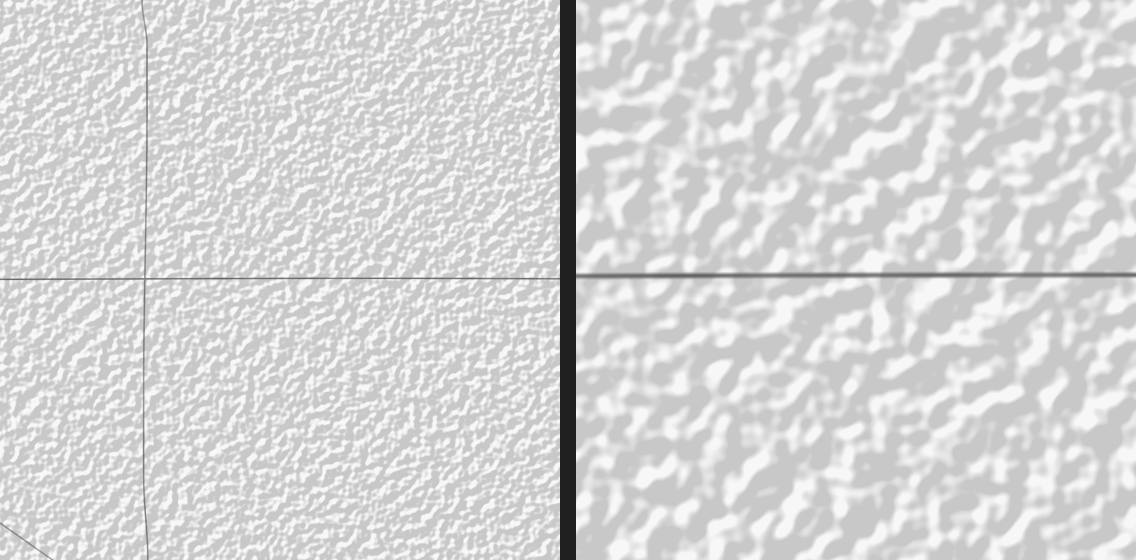
Left, the full canvas; right, a detail of the centre.
A Shadertoy shader for this texture:

```glsl
// Pale embossed plaster: gradient noise is used as a height field, lit from
// the upper left and clipped so hollows become flat grey and slopes turn white.
// Thin dark seams divide the sheet: one across, one upright, one in the corner.

#define GRAIN_FREQ 58.0     // coarse grains across the canvas
#define FINE_WEIGHT 0.6     // strength of the finer octave
#define GRAIN_STRETCH 0.85  // below 1 lengthens grains along the diagonal
#define RELIEF_STEP 0.0025  // half distance of the relief difference, per axis
#define SLOPE_FLAT -0.14    // slope at which the flat grey begins to lighten
#define SLOPE_WHITE 0.39    // slope at which white is reached
#define FLAT_TONE 0.785
#define WHITE_TONE 0.97
#define SEAM_TONE 0.36
#define SEAM_WIDTH 0.0027

// Random unit gradient for a lattice point
vec2 latticeGradient(vec2 cell) {
    uvec2 q = uvec2(ivec2(cell)) * uvec2(1597u, 3571u);
    uint h = (q.x ^ q.y) * 747796405u + 289133u;
    h = ((h >> 15) ^ h) * 277803u;
    h = (h >> 13) ^ h;
    float angle = 6.28319 * float(h & 65535u) / 65536.0;
    return vec2(cos(angle), sin(angle));
}

float gradientNoise(vec2 p) {
    vec2 cell = floor(p), f = p - cell;
    vec2 blend = f * f * f * (f * (f * 6.0 - 15.0) + 10.0);
    vec2 right = vec2(1.0, 0.0), up = vec2(0.0, 1.0);
    float a = dot(latticeGradient(cell), f);
    float b = dot(latticeGradient(cell + right), f - right);
    float c = dot(latticeGradient(cell + up), f - up);
    float d = dot(latticeGradient(cell + 1.0), f - 1.0);
    return mix(mix(a, b, blend.x), mix(c, d, blend.x), blend.y);
}

// Plaster height: two octaves on lattices turned against each other
float plasterHeight(vec2 p) {
    vec2 along = vec2(p.x + p.y, p.y - p.x) * 0.70711;
    vec2 q = along * vec2(GRAIN_STRETCH, 1.0) * GRAIN_FREQ + 40.0;
    mat2 turn = mat2(0.83, 0.56, -0.56, 0.83);
    return gradientNoise(q) + FINE_WEIGHT * gradientNoise(turn * q * 2.05 + 17.3);
}

// Soft coverage of a seam, never narrower than a pixel
float seam(float dist, float pixel) {
    return 1.0 - smoothstep(0.0, max(SEAM_WIDTH, 1.2 * pixel), abs(dist));
}

// Horizontal position of the upright seam, bending near both ends
float uprightSeamX(float y) {
    return 0.2565 + 0.006 * smoothstep(0.3, 0.8, y)
         - 0.009 * smoothstep(0.92, 1.0, y)
         + 0.0075 * (1.0 - smoothstep(0.0, 0.15, y));
}

void mainImage(out vec4 fragColor, in vec2 fragCoord) {
    vec2 p = fragCoord / iResolution.xy;
    float pixel = 1.0 / iResolution.y;

    // Relief lit from the upper left, clipped at both ends
    vec2 toLight = vec2(-RELIEF_STEP, RELIEF_STEP);
    float slope = plasterHeight(p - toLight) - plasterHeight(p + toLight);
    float lit = clamp((slope - SLOPE_FLAT) / (SLOPE_WHITE - SLOPE_FLAT), 0.0, 1.0);
    float tone = mix(FLAT_TONE, WHITE_TONE, lit);

    // Seams, slightly uneven in strength
    float wear = 0.85 + 0.3 * gradientNoise(p * 14.0 + 5.0);
    float across = seam(p.y - 0.502 - 0.001 * sin(4.0 * p.x - 1.0), pixel);
    float upright = 0.8 * seam(p.x - uprightSeamX(p.y), pixel);
    float corner = 0.7 * seam(dot(p - vec2(0.0, 0.066), vec2(0.575, 0.818)), pixel);
    float ink = wear * max(across, max(upright, corner));

    tone = mix(tone, SEAM_TONE, ink);
    fragColor = vec4(vec3(tone), 1.0);
}
```
